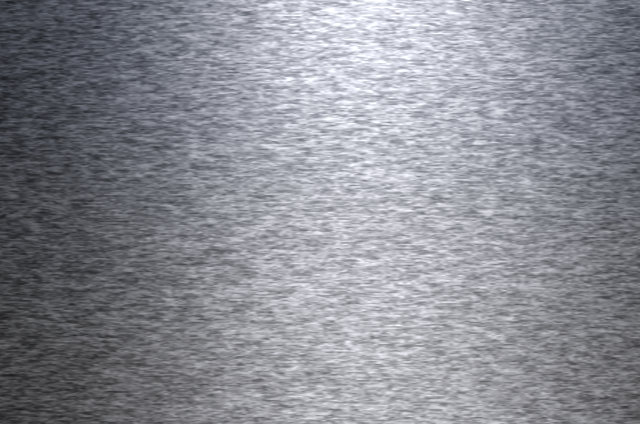
This texture is drawn by a WebGL 1 fragment shader. Its source:

```glsl
precision highp float;
// Brushed metal sheet: fine horizontal streaks under a soft vertical sheen.
// Stretched value noise in several sizes, each row shifted at random, forms
// the grain; a bell-shaped light and a cool tint shade the sheet.

uniform vec2 u_resolution;

// Sine-free hash of a lattice point, 0 to 1
float hash(vec2 cell) {
  vec3 p = fract(vec3(cell.xyx) * vec3(0.1031, 0.1030, 0.0973));
  p += dot(p, p.yzx + 33.33);
  return fract((p.x + p.y) * p.z);
}

// One row of smooth noise, shifted sideways so that cell ends never line up
float rowNoise(float x, float row, float seed) {
  float shifted = x + 17.0 * hash(vec2(row, seed));
  float cell = floor(shifted);
  float blend = smoothstep(0.0, 1.0, shifted - cell);
  vec2 id = vec2(cell, row + seed * 457.0);
  return mix(hash(id), hash(id + vec2(1.0, 0.0)), blend);
}

// Streaks centred on zero; density is cells per sheet height in x and y
float streaks(vec2 p, vec2 density, float seed) {
  vec2 q = p * density;
  float row = floor(q.y);
  float blend = smoothstep(0.0, 1.0, q.y - row);
  float lower = rowNoise(q.x, row, seed);
  float upper = rowNoise(q.x, row + 1.0, seed);
  return mix(lower, upper, blend) - 0.5;
}

// Layers of grain, from brush marks to short specks, on gently wavering rows
float brushedGrain(vec2 p) {
  p.y += 0.006 * streaks(p, vec2(5.0, 17.0), 5.0);
  float grain = 0.25 * streaks(p, vec2(47.0, 263.0), 1.0);
  grain += 0.15 * streaks(p, vec2(31.0, 149.0), 2.0);
  grain += 0.21 * streaks(p, vec2(101.0, 311.0), 3.0);
  grain += 0.04 * streaks(p, vec2(13.0, 67.0), 4.0);
  return grain;
}

// Bell-shaped brightness across the sheet
float bell(float x, float centre, float width) {
  float d = (x - centre) / width;
  return exp(-d * d);
}

// Sheen that strengthens toward the top edge
float sheetLight(vec2 uv) {
  float sheen = bell(uv.x, 0.58, 0.37);
  float topGlow = smoothstep(0.5, 1.0, uv.y) * bell(uv.x, 0.56, 0.23);
  float bottomFade = 1.0 - smoothstep(0.0, 0.4, uv.y);
  float rightLift = 0.06 * smoothstep(0.6, 1.0, uv.x);
  return 0.20 + 0.55 * sheen + 0.13 * topGlow + rightLift
       - 0.05 * bottomFade * sheen;
}

// Slight blue cast, stronger in the shadows of the upper part
vec3 metalTint(vec2 uv, float tone) {
  vec3 neutral = vec3(0.993, 0.995, 1.03);
  vec3 cool = vec3(0.94, 0.99, 1.11);
  float height = smoothstep(0.1, 1.0, uv.y);
  float shade = 1.0 - smoothstep(0.2, 0.9, tone);
  return mix(neutral, cool, height * (0.15 + 0.85 * shade));
}

void main() {
  vec2 uv = gl_FragCoord.xy / u_resolution;
  vec2 p = gl_FragCoord.xy / u_resolution.y;

  float light = sheetLight(uv);
  float contrast = 0.38 + 0.85 * light;
  float tone = light + contrast * brushedGrain(p);

  vec3 metal = tone * metalTint(uv, tone);
  gl_FragColor = vec4(clamp(metal, 0.0, 1.0), 1.0);
}
```
